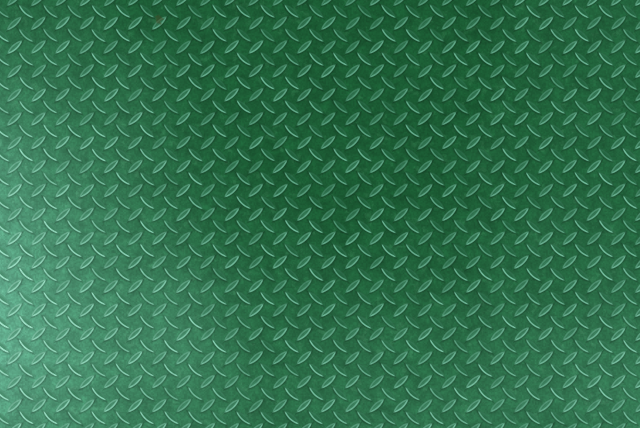
Reproduce this texture procedurally as a WebGL 1 fragment shader.

```glsl
precision highp float;
// Green tread plate: rows of right-leaning studs alternate with rows of
// left-leaning ones, half a pitch apart. Each stud is a parabolic lens with lit
// rims and a soft shadow, on mottled ground under a broad glow from the left.
uniform vec2 u_resolution;

float hash(vec2 p) {
  vec3 q = fract(p.xyx * vec3(0.1031, 0.1030, 0.0973));
  q += dot(q, q.yzx + 33.33);
  return fract((q.x + q.y) * q.z);
}

float noise(vec2 p) {
  vec2 i = floor(p), f = fract(p);
  f = f * f * (3.0 - 2.0 * f);
  return mix(mix(hash(i), hash(i + vec2(1.0, 0.0)), f.x),
             mix(hash(i + vec2(0.0, 1.0)), hash(i + 1.0), f.x), f.y);
}

float fbm(vec2 p) {
  float sum = 0.0, amp = 0.5;
  for (int i = 0; i < 4; i++) {
    sum += amp * noise(p);
    p = p * 2.03 + 17.1;
    amp *= 0.5;
  }
  return sum;
}

// Approximate signed distance to a lens lying along x.
float lens(vec2 q) {
  float bulge = 0.1 * (1.0 - q.x * q.x / 0.17);
  float slope = 0.2 * q.x / 0.17;
  return (abs(q.y) - bulge) / sqrt(1.0 + slope * slope);
}

// Adds one lattice of studs; lean is 1 for rising and -1 for falling studs.
vec3 addStuds(vec3 col, vec2 g, float lean, float glow, float px) {
  vec2 id = floor(g + 0.5);
  vec2 p = g - id;
  float wear = hash(id + lean * 41.0 + 90.0);
  p += 0.025 * (vec2(hash(id + 7.3), hash(id + 53.7)) - 0.5);

  // Rotate so that q.x runs along the stud and q.y points upward.
  vec2 axis = normalize(vec2(1.0, 0.92 * lean));
  vec2 q = vec2(dot(p, axis), dot(p, vec2(-axis.y, axis.x)));
  float d = lens(q);
  float shadow = lens(q + vec2(0.0, 0.035));
  col *= 1.0 - 0.2 * (1.0 - smoothstep(-0.02, 0.09, shadow));

  // Body tinted like the ground: pale when rising, dim when falling.
  float inside = 1.0 - smoothstep(-px, px, d);
  float face = smoothstep(-0.08, 0.08, -q.y * lean);
  float tint = lean > 0.0 ? 0.22 + 0.2 * face : 0.02 + 0.12 * face;
  vec3 body = mix(vec3(0.11, 0.37, 0.22), vec3(0.38, 0.66, 0.54),
                  tint + 0.65 * glow);
  col = mix(col, body, inside * 0.85);

  // Bright rims: both sides when rising, mostly the lower one when falling.
  float lower = 1.0 - smoothstep(-0.03, 0.03, q.y);
  float strength = lean > 0.0 ? mix(0.5, 0.85, lower) : mix(0.1, 1.0, lower);
  float rim = 1.0 - smoothstep(0.004, 0.018 + px, abs(d + 0.012));
  rim *= 1.0 - smoothstep(0.31, 0.44, abs(q.x));
  rim *= strength * (0.5 + 0.35 * wear + 0.4 * glow);
  vec3 shine = mix(vec3(0.46, 0.75, 0.63), vec3(0.62, 0.87, 0.77), glow);
  return mix(col, shine, clamp(rim, 0.0, 1.0));
}

void main() {
  vec2 uv = gl_FragCoord.xy / u_resolution;
  vec2 grid = uv * vec2(26.5, 17.9);
  float px = 17.9 / u_resolution.y;

  // Broad light: strong at the left, fainter along the bottom and right edge.
  float rise = (uv.y - 0.36) * 1.9;
  float glow = 0.62 * exp(-uv.x * uv.x * 16.0 - rise * rise);
  glow += 0.25 * exp(-uv.x * 16.0 - rise * rise);
  glow += 0.25 * (1.0 - smoothstep(0.0, 0.6, uv.y));
  glow += 0.12 * smoothstep(0.65, 1.0, uv.x);
  vec2 streak = (uv - vec2(0.27, 0.24)) * vec2(14.0, 6.0);
  glow += 0.14 * exp(-dot(streak, streak));
  glow += 0.12 * (fbm(grid * 0.35) - 0.47);
  glow = clamp(glow, 0.0, 1.0);

  // Mottled ground with fine grain and pale dusty flecks.
  vec3 col = mix(vec3(0.105, 0.355, 0.2), vec3(0.38, 0.67, 0.55), glow);
  col *= 0.89 + 0.24 * fbm(grid * 2.6 + 5.0);
  col *= 0.94 + 0.12 * noise(grid * 17.0);
  col += vec3(0.04, 0.045, 0.04) * smoothstep(0.58, 0.8, fbm(grid * 3.7 + 31.0));

  // Studs of both leans, half a pitch apart.
  vec2 g = grid - vec2(0.595, 0.935);
  col = addStuds(col, g, 1.0, glow, px);
  col = addStuds(col, g + 0.5, -1.0, glow, px);

  // Sparse, faint rust specks with ragged edges, all near the top.
  vec2 cell = floor(grid / 1.5);
  vec2 spot = fract(grid / 1.5) - 0.3 - 0.4 * vec2(hash(cell + 3.1), hash(cell + 8.9));
  float ragged = length(spot) + 0.16 * (noise(grid * 9.0) - 0.5);
  float chosen = step(0.95, hash(cell + 61.0)) * smoothstep(0.7, 0.9, uv.y);
  float rust = chosen * (1.0 - smoothstep(0.05, 0.13, ragged));
  col = mix(col, vec3(0.27, 0.31, 0.17), 0.5 * rust);

  // Overall grain over plate and studs alike.
  col *= 0.96 + 0.08 * noise(grid * 11.0 + 70.0);
  gl_FragColor = vec4(clamp(col, 0.0, 1.0), 1.0);
}
```
